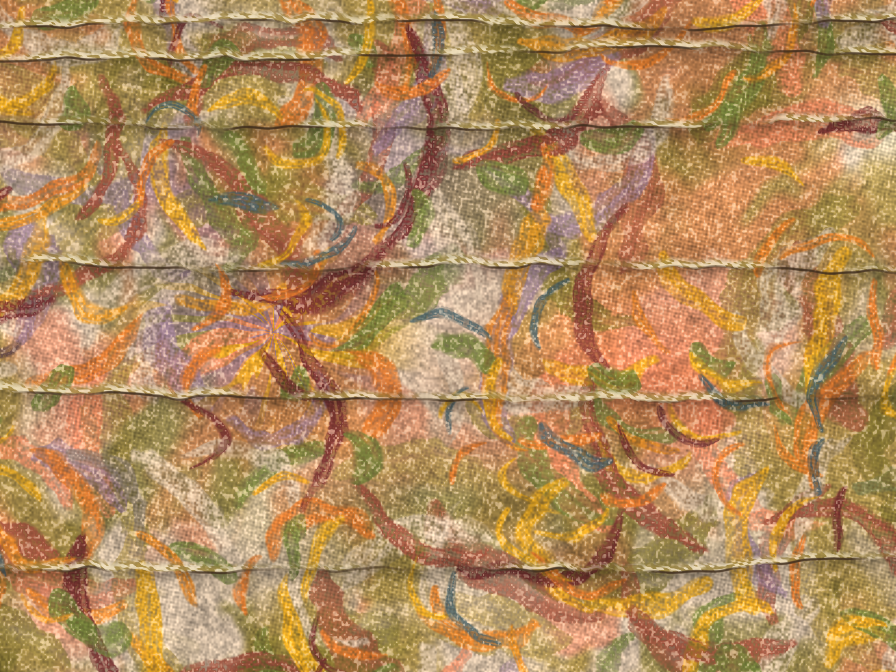
Give the GLSL for this texture, as a Shadertoy shader.

```glsl
const vec3 OCHRE = vec3(.69, .58, .31);
const vec3 OLIVE = vec3(.50, .45, .18);
const vec3 LINEN = vec3(.83, .74, .64);
const vec3 SALMON = vec3(.94, .53, .37);
const vec3 ORANGE = vec3(.89, .48, .18);
const vec3 GOLD = vec3(.91, .66, .13);
const vec3 MAROON = vec3(.45, .18, .18);
const vec3 RUST = vec3(.62, .32, .24);
const vec3 LILAC = vec3(.61, .49, .58);
const vec3 LEAF = vec3(.45, .50, .23);
const vec3 TEAL = vec3(.29, .38, .40);
const vec3 CREAM = vec3(.96, .90, .76);
const vec3 SHADOW = vec3(.24, .17, .11);
const float SEAMS[6] = float[6](.966, .922, .82, .603, .414, .162);
const vec2 BURST = vec2(.40, .49);
const float WEAVE = 940.0;  // thread frequency
const float GRAIN = .56;    // strength of the cloth grain
const float EDGE = .0015;   // softness of a stroke

float grain; // cloth grain at this point

float hash(vec2 p) { return fract(sin(dot(p, vec2(127.1, 311.7))) * 43758.5); }

float noise(vec2 p) {
  vec2 i = floor(p), f = fract(p);
  f = f * f * (3.0 - 2.0 * f);
  return mix(mix(hash(i), hash(i + vec2(1, 0)), f.x),
             mix(hash(i + vec2(0, 1)), hash(i + vec2(1, 1)), f.x), f.y);
}

vec2 wobble(vec2 p) { return vec2(noise(p), noise(p + 40.0)) - .5; }

float fbm(vec2 p) {
  float sum = 0.0, amp = .533;
  for (int i = 0; i < 4; i++, amp *= .5) {
    sum += amp * noise(p);
    p = mat2(1.6, 1.2, -1.2, 1.6) * p + 7.3;
  }
  return sum;
}

float spot(vec2 p, vec2 centre, vec2 size) {
  vec2 q = (p - centre) / size;
  return exp(-dot(q, q));
}

// Layer of scattered, tapered arcs; size = half length and half width in cells
void paint(inout vec3 col, vec2 p, float cells, float seed, vec2 size, float density,
           float dry, float opacity, vec3 inkA, vec3 inkB) {
  vec2 g = p * cells;
  float soft = cells * (EDGE + .6 / iResolution.y);
  float rag = .5 * size.y * (noise(p * 45.0 + seed) - .5 + dry * (grain - .5));
  for (int j = -1; j <= 1; j++)
  for (int i = -1; i <= 1; i++) {
    vec2 cell = floor(g) + vec2(i, j), key = cell + seed;
    if (hash(key) > density) continue;
    float rnd = hash(key + 31.7), tint = hash(key + 53.1);
    vec2 q = g - cell - .1 - .8 * vec2(hash(key + 11.3), hash(key + 23.9));
    float turn = 9.0 * noise(cell / cells * 2.5 + 4.0) + 1.6 * (rnd - .5);
    q = mat2(cos(turn), sin(turn), -sin(turn), cos(turn)) * q;
    float radius = size.x * mix(.55, 1.6, tint);
    q.x += radius;
    float along = atan(q.y, q.x) * radius / (size.x * mix(.65, 1.0, rnd));
    float across = length(q) - radius;
    float taper = max(1.0 - along * along, 0.0);
    float d = abs(across) - size.y * mix(.6, 1.2, tint) * sqrt(taper) + rag;
    float cover = (1.0 - smoothstep(-soft, soft, d)) * smoothstep(0.0, .12, taper);
    float bristle = noise(vec2(along * 2.5, across / size.y * 3.0) + key * 3.0);
    cover *= mix(.6, 1.0, smoothstep(.15, .6, bristle));
    cover *= mix(1.0, smoothstep(.2, .55, grain + .2 * (bristle - .5)), dry);
    vec3 ink = mix(inkA, inkB, smoothstep(.3, .7, hash(key + 71.3)));
    col = mix(col, ink, cover * opacity);
  }
}

// Stained ground with broad regions of colour
vec3 ground(vec2 p) {
  vec2 w = p + .25 * vec2(fbm(p * 4.0), fbm(p * 4.0 + 17.0));
  vec3 col = mix(OCHRE, LINEN, smoothstep(.4, .58, fbm(w * 5.0)));
  col = mix(col, OLIVE, .7 * smoothstep(.52, .64, fbm(w * 6.0 + 30.0)));
  col = mix(col, SALMON, .55 * smoothstep(.54, .66, fbm(w * 5.0 + 60.0)));
  col = mix(col, LILAC, .8 * spot(p, vec2(.3, .73), vec2(.4, .13)) * smoothstep(.4, .55, fbm(w * 7.0)));
  col = mix(col, SALMON, .8 * spot(p, vec2(.95, .43), vec2(.22, .1)));
  col = mix(col, OLIVE, .75 * spot(p, vec2(.72, .24), vec2(.32, .08)));
  return mix(col, CREAM, spot(w, vec2(1.42, .9), vec2(.1, .08)));
}

// Folded seam: soft shade, frayed pale lip and broken crease
void seam(inout vec3 col, vec2 p, float height, float k) {
  float px = 1.0 / iResolution.y;
  float d = p.y - height - .024 * (noise(vec2(p.x * 3.0, k)) - .5)
          - .008 * (noise(vec2(p.x * 30.0, k)) - .5);
  float wear = noise(vec2(p.x * 10.0, k + 9.0));
  float fibre = noise(vec2(p.x * 170.0 + d * 150.0, d * 300.0 + k));
  col *= 1.0 - .25 * exp(-abs(d + .006) * 80.0);
  float lip = smoothstep(-px, px, d + .003 * fibre) * (1.0 - smoothstep(.003, .007 + .012 * wear, d));
  vec3 fray = mix(mix(OLIVE, OCHRE, wear), CREAM, smoothstep(.3, .65, fibre));
  col = mix(col, fray, lip * smoothstep(.1, .7, wear) * .85);
  float crease = 1.0 - smoothstep(.0005, .0015 + px, abs(d + .0015));
  col = mix(col, SHADOW, crease * smoothstep(.15, .75, noise(vec2(p.x * 16.0, k + 2.0))) * .85);
}

void mainImage(out vec4 fragColor, in vec2 fragCoord) {
  vec2 p = fragCoord / iResolution.y;
  grain = .6 * noise(p * vec2(310.0, 270.0)) + .4 * noise(p * 140.0);
  vec2 w = p + .045 * wobble(p * 8.0) + .014 * wobble(p * 24.0);
  vec3 col = ground(p);
  // Broad washes
  paint(col, w, 4.0, 3.0, vec2(.85, .15), .7, .4, .7, OLIVE, OCHRE);
  paint(col, w, 4.5, 19.0, vec2(.8, .12), .55, .5, .7, SALMON, RUST);
  paint(col, w, 6.0, 37.0, vec2(.8, .13), .6, .5, .75, LILAC, LEAF);
  paint(col, w, 5.5, 47.0, vec2(.8, .12), .6, .6, .75, LINEN, LINEN);
  // Rays bending out of the burst
  vec2 ray = w - BURST;
  float reach = length(ray * vec2(.75, 1.4));
  vec2 dir = ray / max(length(ray), .001) * 6.0 + reach * 9.0;
  float rays = 1.0 - smoothstep(.06, .2, reach);
  col = mix(col, LILAC, .7 * rays * smoothstep(.5, .6, noise(dir + 9.0)));
  col = mix(col, GOLD, .85 * rays * smoothstep(.58, .66, noise(dir * 1.4 + 30.0)));
  // Gesture strokes
  paint(col, w, 6.0, 59.0, vec2(.8, .1), .65, .4, .85, GOLD, ORANGE);
  paint(col, w, 4.2, 73.0, vec2(.85, .07), .65, .75, .9, MAROON, RUST);
  paint(col, w, 8.0, 89.0, vec2(.45, .16), .3, .3, .85, LEAF, LEAF);
  paint(col, w, 10.0, 97.0, vec2(.8, .09), .4, .4, .9, GOLD, ORANGE);
  paint(col, w, 8.0, 113.0, vec2(.6, .07), .3, .6, .85, TEAL, MAROON);
  // Bare cloth, twill weave and grain
  col = mix(col, LINEN, .45 * smoothstep(.58, .78, grain));
  float weave = sin(WEAVE * dot(p, vec2(.7, .5))) * sin(WEAVE * dot(p, vec2(-.4, .7)));
  col *= .99 + .12 * weave * noise(p * 9.0) + GRAIN * (grain - .5) + .3 * (fbm(p * 24.0) - .5);
  for (int i = 0; i < 6; i++) seam(col, p, SEAMS[i], float(i) * 13.0 + 1.0);
  fragColor = vec4(clamp(col, 0.0, 1.0), 1.0);
}
```
